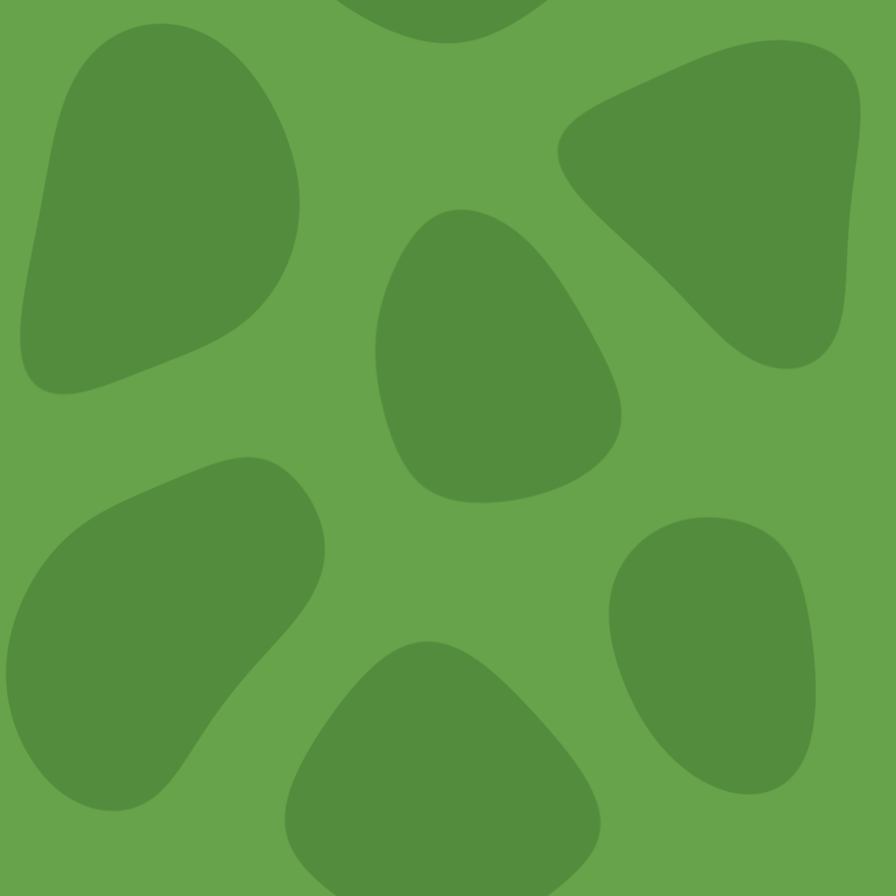
Reproduce this pattern procedurally as a WebGL 1 fragment shader.

```glsl
precision highp float;
// Seamless two-tone green pattern of large, soft, elongated blobs.

uniform vec2 u_resolution;

const vec3 DARK_GREEN  = vec3(0.325, 0.548, 0.236);
const vec3 LIGHT_GREEN = vec3(0.403, 0.638, 0.292);

const vec2  GRID       = vec2(3.0, 2.0); // blobs per tile
const float JITTER     = 0.22;           // seed offset, in cells
const float STAGGER    = 0.618;          // vertical shift between columns
const float HALF_GAP   = 0.042;          // half the width of the light channels
const float GAP_SWELL  = 0.013;          // how much the channels swell and narrow
const float ROUNDNESS  = 0.046;          // softness of the blob corners
const float BEND       = 0.034;          // broad bending of the outlines
const float RIPPLE     = 0.010;          // finer waviness of the outlines
const float TAU        = 6.2831853;

// Position of the seed of a cell, repeating with the grid.
vec2 seedPosition(vec2 cell) {
  vec2 id = floor(mod(cell + 0.5, GRID));
  vec2 phase = vec2(dot(id, vec2(2.1, 4.7)) + 0.6,
                    dot(id, vec2(3.9, 1.7)) + 2.0);
  vec2 offset = 0.5 + JITTER * sin(phase);
  offset.y += fract(id.x * STAGGER);
  return (cell + offset) / GRID;
}

// Layered sines with whole periods, so the warp wraps around the tile.
vec2 warp(vec2 p) {
  vec2 broad = sin(TAU * (p.yx + vec2(0.15, 0.4)));
  vec2 fine = sin(TAU * (2.0 * p.yx + vec2(1.0, -1.0) * p + vec2(0.7, 0.2)));
  return p + BEND * broad + RIPPLE * fine;
}

// Vector from p to the nearest seed.
vec2 nearestSeed(vec2 p, vec2 home) {
  vec2 nearest = vec2(9.0);
  for (int j = -2; j <= 2; j++) {
    for (int i = -2; i <= 2; i++) {
      vec2 toSeed = seedPosition(home + vec2(float(i), float(j))) - p;
      if (dot(toSeed, toSeed) < dot(nearest, nearest)) nearest = toSeed;
    }
  }
  return nearest;
}

// Distance to the cell borders, blended exponentially to round the corners.
float borderDistance(vec2 p) {
  vec2 home = floor(p * GRID);
  vec2 nearest = nearestSeed(p, home);
  float sum = 0.0;
  for (int j = -3; j <= 3; j++) {
    for (int i = -3; i <= 3; i++) {
      vec2 toSeed = seedPosition(home + vec2(float(i), float(j))) - p;
      vec2 between = toSeed - nearest;
      float gap = length(between);
      if (gap > 0.001) {
        float d = dot(0.5 * (toSeed + nearest), between / gap);
        sum += exp(-d / ROUNDNESS);
      }
    }
  }
  return -ROUNDNESS * log(sum);
}

void main() {
  vec2 uv = gl_FragCoord.xy / u_resolution;
  float pixel = 1.0 / min(u_resolution.x, u_resolution.y);

  // Uneven channel width gives the blobs waists and bulges.
  float swell = sin(TAU * (uv.x + 2.0 * uv.y + 0.1))
              * sin(TAU * (2.0 * uv.x - uv.y + 0.35));
  float blob = borderDistance(warp(uv)) - HALF_GAP - GAP_SWELL * swell;

  float coverage = smoothstep(-pixel, pixel, blob);
  gl_FragColor = vec4(mix(LIGHT_GREEN, DARK_GREEN, coverage), 1.0);
}
```
